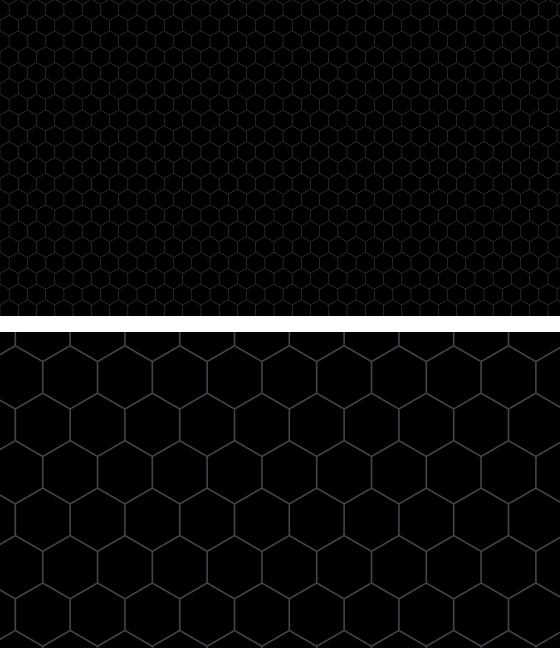
Top: the whole. Bottom: its middle third, enlarged.
This pattern is drawn by a WebGL 2 fragment shader. Its source:

```glsl
#version 300 es
precision highp float;
// Honeycomb of hairline grey pointy-top hexagons on black.

uniform vec2 u_resolution;
out vec4 fragColor;

// Lengths are fractions of the canvas height.
const float CELL_WIDTH = 0.0578;
const float LINE_WIDTH = 0.0017;
const float FIRST_ROW_DEPTH = 0.0308;
const vec3 BACKGROUND = vec3(0.0);
const vec3 LINE_COLOR = vec3(0.265, 0.265, 0.302);

// Offset from the nearest hexagon center, for cells of width 1.
vec2 hexOffset(vec2 p) {
    vec2 period = vec2(1.0, sqrt(3.0));
    vec2 evenRow = mod(p + 0.5 * period, period) - 0.5 * period;
    vec2 oddRow = mod(p, period) - 0.5 * period;
    return dot(evenRow, evenRow) < dot(oddRow, oddRow) ? evenRow : oddRow;
}

// Distance from a point inside a unit-width hexagon to its border.
float hexEdgeDistance(vec2 offset) {
    vec2 q = abs(offset);
    return 0.5 - max(q.x, dot(q, vec2(0.5, 0.5 * sqrt(3.0))));
}

// Share of a pixel covered by a line, exact even for hairlines.
float lineCoverage(float dist, float width, float pixel) {
    float nearSide = max(dist - 0.5 * width, -0.5 * pixel);
    float farSide = min(dist + 0.5 * width, 0.5 * pixel);
    return clamp((farSide - nearSide) / pixel, 0.0, 1.0);
}

void main() {
    vec2 p = gl_FragCoord.xy / u_resolution.y;
    float pixel = 1.0 / u_resolution.y;

    // Anchor a cell center on the left edge, in the top row.
    vec2 grid = (p - vec2(0.0, 1.0 - FIRST_ROW_DEPTH)) / CELL_WIDTH;
    float dist = hexEdgeDistance(hexOffset(grid)) * CELL_WIDTH;

    float line = lineCoverage(dist, LINE_WIDTH, pixel);
    fragColor = vec4(mix(BACKGROUND, LINE_COLOR, line), 1.0);
}
```
